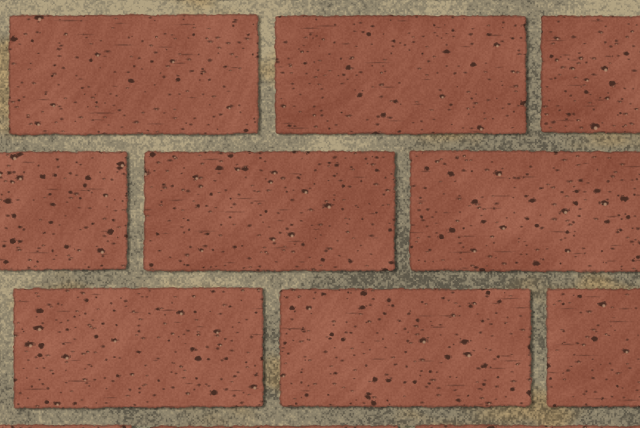
Write a Shadertoy shader that draws this texture.

```glsl
// Running-bond wall of wire-cut red bricks in sandy mortar joints.
// Bricks are noisy rounded boxes with curved cutting streaks, scattered pits
// and scratches; mortar is layered grain tinted by slow patches of noise.

const vec2 PITCH = vec2(0.624, 0.319);      // brick plus joint, canvas heights
const vec2 HALF_BRICK = vec2(0.2935, 0.1385);
const float TOP_JOINT = 0.015;              // first joint, below the top edge
const vec3 BRICK_LIGHT = vec3(0.635, 0.395, 0.315);
const vec3 BRICK_DARK = vec3(0.535, 0.305, 0.235);
const vec3 PIT = vec3(0.27, 0.17, 0.135);
const vec3 GRIT = vec3(0.74, 0.59, 0.47);
const vec3 SAND_LIGHT = vec3(0.70, 0.64, 0.51);
const vec3 SAND_MID = vec3(0.55, 0.51, 0.42);
const vec3 SAND_DARK = vec3(0.37, 0.345, 0.29);
const vec3 SAND_YELLOW = vec3(0.70, 0.58, 0.39);

vec2 hash2(vec2 p) {
    vec3 q = fract(p.xyx * vec3(0.1031, 0.1030, 0.0973));
    q += dot(q, q.yzx + 33.33);
    return fract((q.xx + q.yz) * q.zy);
}

float noise(vec2 p) {
    vec2 i = floor(p), f = fract(p);
    f = f * f * (3.0 - 2.0 * f);
    float low = mix(hash2(i).x, hash2(i + vec2(1, 0)).x, f.x);
    float high = mix(hash2(i + vec2(0, 1)).x, hash2(i + vec2(1, 1)).x, f.x);
    return mix(low, high, f.y);
}

float fbm(vec2 p) {
    float sum = 0.0, amp = 0.53;
    for (int i = 0; i < 4; i++, amp *= 0.5) {
        sum += amp * noise(p);
        p = mat2(1.6, 1.2, -1.2, 1.6) * p + 7.3;
    }
    return sum;
}

float roundBox(vec2 p, vec2 halfSize, float radius) {
    vec2 q = abs(p) - halfSize + radius;
    return length(max(q, 0.0)) + min(max(q.x, q.y), 0.0) - radius;
}

float fill(float dist, float soft) {
    return 1.0 - smoothstep(-soft, soft, dist);
}

// xy = position from the brick centre, zw = column and row
vec4 brickCell(vec2 p) {
    vec2 grid = vec2(p.x, 1.0 - p.y - TOP_JOINT) / PITCH;
    float row = floor(grid.y);
    grid.x -= 0.5 * mod(row, 2.0) + 0.009 * row;
    return vec4((fract(grid) - 0.5) * PITCH * vec2(1, -1), floor(grid));
}

// Signed distance to the brick, with a slightly uneven size, tilt and rim
float brickDistance(vec2 p) {
    vec4 cell = brickCell(p);
    vec2 vary = hash2(cell.zw + 41.0) - 0.5;
    cell.y += cell.x * vary.x * 0.012;
    float rim = (fbm(p * 45.0) - 0.5) * 0.006 + (noise(p * 190.0) - 0.5) * 0.0025;
    return roundBox(cell.xy, HALF_BRICK + vary * vec2(0.005, 0.004), 0.007) + rim;
}

// Scattered marks: x = dark hollow, y = pale grit beside it
vec2 marks(vec2 p, vec2 size, float density, vec2 radii, float stretch, float px) {
    vec2 found = vec2(0.0);
    float wobble = 0.7 + 0.6 * noise(p * 230.0);
    for (int k = 0; k < 9; k++) {
        vec2 id = floor(p / size) + vec2(k % 3 - 1, k / 3 - 1);
        vec2 kind = hash2(id + 71.0);
        float present = step(hash2(id + 137.0).x, density);
        vec2 d = p - (id + hash2(id + 13.0)) * size;
        float radius = mix(radii.x, radii.y, kind.x * kind.x);
        float hollow = length(d / vec2(mix(1.0, stretch, kind.y), 1.0)) * wobble;
        float grit = length(d + radius * vec2(-0.5, 0.7)) - radius * 0.65;
        found = max(found, present * vec2(fill(hollow - radius, px),
                                          step(0.72, kind.y) * fill(grit, px)));
    }
    return found;
}

vec3 brickColor(vec2 p, float px) {
    vec4 cell = brickCell(p);
    vec2 vary = hash2(cell.zw + 5.0);
    // Cutting streaks follow arcs about a point outside the brick
    vec2 arm = cell.xy - vec2(-0.42, 0.30) * (0.8 + 0.5 * vary);
    vec2 polar = vec2(length(arm) + 0.02 * fbm(p * 9.0), atan(arm.y, arm.x));
    float streak = noise(polar * vec2(65.0, 5.0)) + 0.6 * noise(polar * vec2(150.0, 9.0));
    float tone = 0.56 + 0.34 * (streak - 0.8) + 0.9 * (fbm(p * 8.0 + cell.zw) - 0.5);
    tone += 0.28 * (vary.x - 0.5) + 0.5 * (noise(p * 290.0) - 0.5);
    vec3 color = mix(BRICK_DARK, BRICK_LIGHT, clamp(tone, -0.2, 1.2));
    // Pits, fine specks and thin horizontal scratches
    float crowd = mix(0.4, 0.75, vary.y);
    vec2 pits = marks(p, vec2(0.043, 0.036), crowd, vec2(0.0017, 0.0062), 1.8, px);
    vec2 specks = marks(p + 3.7, vec2(0.024, 0.021), 0.5, vec2(0.0011, 0.0026), 2.2, px);
    vec2 cuts = marks(p + 9.1, vec2(0.085, 0.034), 0.4, vec2(0.0008, 0.0014), 12.0, px);
    color = mix(color, PIT, max(pits.x * 0.95, max(specks.x * 0.75, cuts.x * 0.55)));
    return mix(color, GRIT, 0.8 * max(pits.y, specks.y * 0.6));
}

vec3 mortarColor(vec2 p) {
    float grain = 0.55 * noise(p * 130.0) + 0.65 * noise(p * 270.0 + 5.0) - 0.6;
    float patches = fbm(p * vec2(5.0, 9.0) + 2.0) - 0.5;
    float tone = 0.50 + 0.22 * (p.y - 0.5) + 0.9 * patches + 0.75 * grain;
    vec3 color = mix(SAND_DARK, SAND_MID, smoothstep(0.0, 0.45, tone));
    color = mix(color, SAND_LIGHT, smoothstep(0.42, 0.95, tone));
    float yellow = smoothstep(0.52, 0.75, fbm(p * vec2(4.0, 7.0) + 19.0));
    return mix(color, SAND_YELLOW * (0.85 + 0.5 * grain), 0.6 * yellow);
}

void mainImage(out vec4 fragColor, in vec2 fragCoord) {
    float px = 1.0 / iResolution.y;
    vec2 p = fragCoord * px;
    float dist = brickDistance(p);
    // Mortar is shaded below and to the right of each brick; brick rims are worn
    float shade = fill(brickDistance(p + vec2(-0.006, 0.003)), 0.004);
    vec3 mortar = mortarColor(p) * (1.0 - 0.42 * shade);
    vec3 brick = brickColor(p, px) * (1.0 - 0.25 * smoothstep(-0.006, 0.001, dist));
    fragColor = vec4(mix(mortar, brick, fill(dist, px)), 1.0);
}
```
